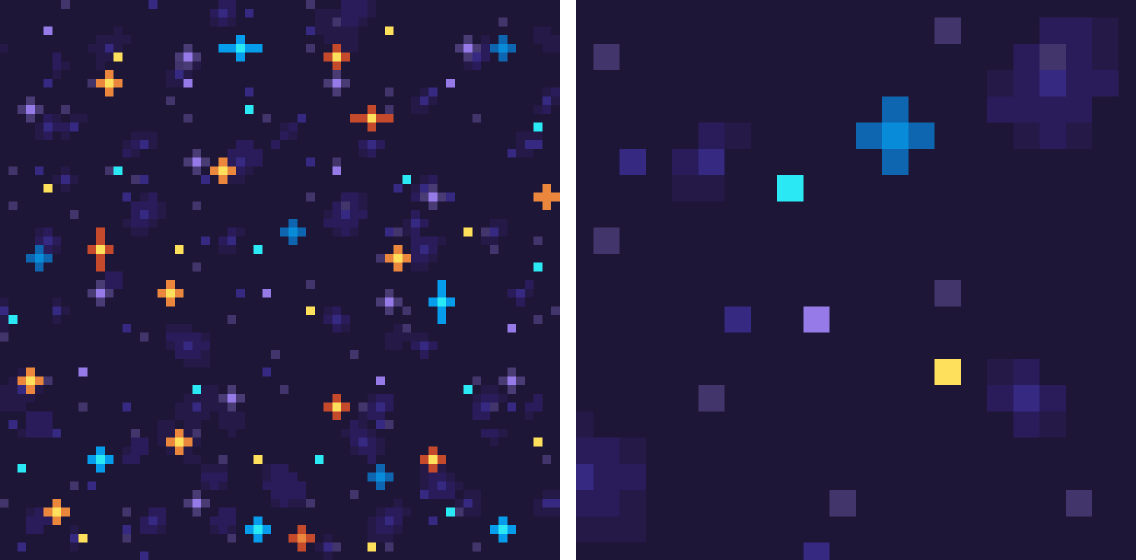
Left, the full canvas; right, a detail of the centre.
Reproduce this pattern procedurally as a Shadertoy shader.

```glsl
// A night sky in chunky square cells: faint slanted nebula clouds, dim specks,
// bright dots and plus-shaped stars. Each layer splits the grid into tiles and
// puts one hashed feature in each tile; four samples smooth the cell edges.

#define CELLS 64.0          // cells along the canvas height
#define TILE 8.0            // cells along one tile
#define CLOUD_SHARE 0.80    // tiles holding a cloud
#define CLOUD_MIN 0.9       // smallest cloud radius, in cells
#define CLOUD_GROWTH 1.2    // extra radius of the largest cloud
#define CLOUD_STRETCH 1.5   // length of a cloud over its width
#define INDIGO_SHARE 0.55   // tiles holding an indigo speck
#define LONG_SHARE 0.12     // stars with one long pair of arms

const vec3 NIGHT = vec3(0.118, 0.086, 0.212);
const vec3 HAZE = vec3(0.140, 0.098, 0.278);
const vec3 CLOUD = vec3(0.165, 0.108, 0.355);
const vec3 INDIGO = vec3(0.212, 0.160, 0.505);
const vec3 DUSK = vec3(0.285, 0.230, 0.455);
const vec3 LAVENDER = vec3(0.590, 0.480, 0.910);
const vec3 YELLOW = vec3(1.00, 0.88, 0.36);
const vec3 EMBER = vec3(0.77, 0.29, 0.17);
const vec3 AMBER = vec3(0.92, 0.53, 0.24);
const vec3 CYAN = vec3(0.17, 0.91, 0.96);
const vec3 AZURE = vec3(0.02, 0.61, 0.92);
const vec3 DEEP_BLUE = vec3(0.06, 0.40, 0.69);

vec4 hash4(vec2 p, float seed) {
    vec4 q = fract((p.xyxy + 37.7 * seed) * vec4(0.1031, 0.1030, 0.0973, 0.1099));
    q += dot(q, q.wzxy + 33.33);
    return fract((q.xxyz + q.yzzw) * q.zywx);
}

// Cloud density at a cell: 0 none, 1 haze, 2 body, 3 core
float cloudLevel(vec2 cell) {
    float level = 0.0;
    float ragged = 0.6 * (hash4(cell, 5.0).x - 0.5);
    for (int j = -1; j <= 1; j++)
    for (int i = -1; i <= 1; i++) {
        vec2 tile = floor(cell / TILE) + vec2(i, j);
        vec4 h = hash4(tile, 1.0);
        vec4 style = hash4(tile, 2.0);
        if (h.z > CLOUD_SHARE) continue;
        vec2 d = cell - TILE * tile - floor(h.xy * TILE);
        float lean = h.w < 0.75 ? 1.0 : -1.0;
        vec2 axes = vec2(d.x + lean * d.y, d.x - lean * d.y) * 0.7071;
        float dist = length(axes / vec2(CLOUD_STRETCH, 1.0)) + ragged;
        float radius = CLOUD_MIN + CLOUD_GROWTH * style.x * style.x;
        float density = step(dist, radius);
        if (style.y > 0.25) density += step(dist, 0.8 * radius);
        if (style.z > 0.35 && dot(d, d) < 0.5) density = 3.0;
        level = max(level, density);
    }
    return level;
}

// One single-cell speck in a share of the tiles
bool speck(vec2 cell, float seed, float share) {
    vec2 shifted = cell + 3.0 * seed;
    vec2 tile = floor(shifted / TILE);
    vec4 h = hash4(tile, seed);
    return h.z < share && all(equal(shifted - TILE * tile, floor(h.xy * TILE)));
}

// One bright dot or plus-shaped star per tile, painted over the sky
vec3 paintStar(vec3 sky, vec2 cell) {
    vec2 tile = floor(cell / TILE);
    vec4 h = hash4(tile, 8.0);
    vec4 style = hash4(tile, 9.0);
    float kind = fract(dot(tile, vec2(0.7549, 0.5698)));   // even shares
    bool longArms = style.x < LONG_SHARE;
    float margin = longArms ? 2.0 : 1.0;
    vec2 place = margin + floor(h.xy * (TILE - 2.0 * margin));
    vec2 d = abs(cell - TILE * tile - place);

    vec3 core = LAVENDER, arms = DUSK;
    bool plus = kind < 0.52;
    if (kind < 0.235) {                                    // warm star
        arms = mix(EMBER, AMBER, step(0.5, h.z));
        core = style.y < 0.2 ? AMBER : YELLOW;
    } else if (kind < 0.345) {                             // blue star
        bool faint = style.y < 0.3;
        arms = faint ? DEEP_BLUE : AZURE;
        core = faint ? mix(DEEP_BLUE, AZURE, 0.7) : CYAN;
    } else if (kind < 0.52) {                              // violet star
        longArms = false;
    } else if (kind < 0.71) core = CYAN;                   // plain dots
    else if (kind < 0.865) core = YELLOW;

    if (d.x + d.y < 0.5) return core;
    vec2 reach = vec2(1.0);
    if (longArms) reach += style.z < 0.6 ? vec2(1.0, 0.0) : vec2(0.0, 1.0);
    bool onArm = min(d.x, d.y) < 0.5 && all(lessThan(d, reach + 0.5));
    return plus && onArm ? arms : sky;
}

vec3 skyColour(vec2 cell) {
    float level = cloudLevel(cell);
    vec3 colour = level < 0.5 ? NIGHT : level < 1.5 ? HAZE : level < 2.5 ? CLOUD : INDIGO;
    if (speck(cell, 3.0, INDIGO_SHARE)) colour = INDIGO;
    if (speck(cell, 4.0, 1.0)) colour = mix(DUSK, NIGHT, 0.15);
    return paintStar(colour, cell);
}

void mainImage(out vec4 fragColor, in vec2 fragCoord) {
    vec3 total = vec3(0.0);
    for (int k = 0; k < 4; k++) {
        vec2 offset = vec2(k % 2, k / 2) * 0.5 - 0.25;
        total += skyColour(floor((fragCoord + offset) / iResolution.y * CELLS));
    }
    fragColor = vec4(total / 4.0, 1.0);
}
```
